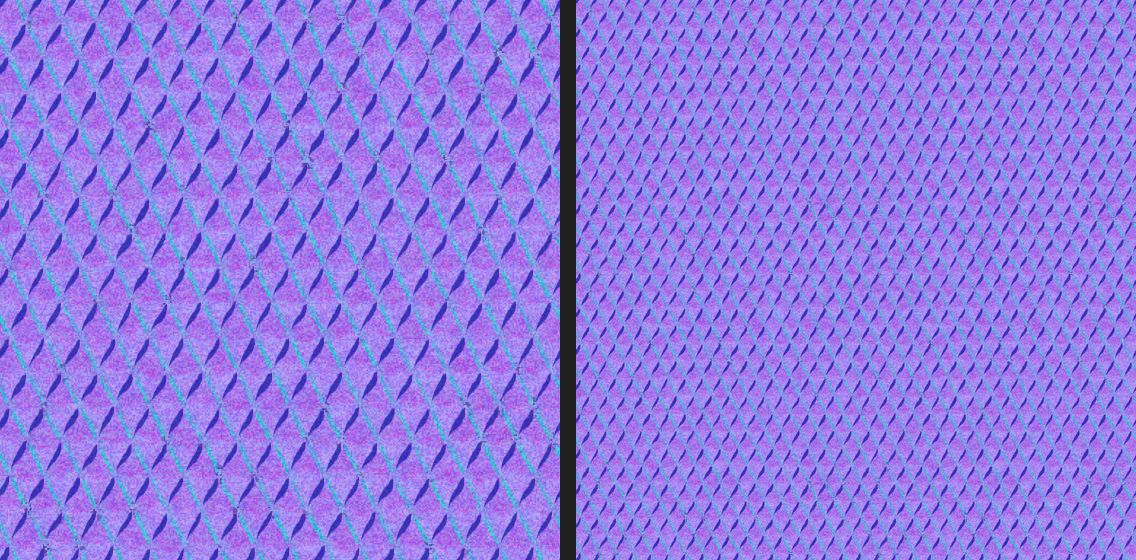
Left: one tile. Right: repeated 2 by 2.
Write a three.js fragment shader that draws this texture map.

```glsl
// Woven diamond scales as a normal map: 16 by 8 staggered rhombi, lilac to orchid,
// edged by teal bands on one diagonal and tapered indigo gaps on the other.
// Skewed lattice coordinates give the scales; wrapping value noise adds wear and grain.
varying vec2 vUv;

const vec2 REPEATS = vec2(16.0, 8.0);
const vec2 LATTICE_ORIGIN = vec2(0.27, 0.20);
const vec3 LILAC = vec3(0.665, 0.54, 0.95);
const vec3 ORCHID = vec3(0.645, 0.43, 0.91);
const vec3 PERIWINKLE = vec3(0.53, 0.59, 0.91);
const vec3 TEAL = vec3(0.25, 0.73, 0.84);
const vec3 INDIGO = vec3(0.20, 0.18, 0.70);
const vec3 SPECK = vec3(0.30, 0.24, 0.56);

float hash(vec2 p) {
  vec3 q = fract(p.xyx * vec3(0.1031, 0.1030, 0.0973));
  q += dot(q, q.yzx + 33.33);
  return fract((q.x + q.y) * q.z);
}

// Value noise with a whole number of cells, wrapping at the canvas edges.
float noise(vec2 uv, vec2 cells, float seed) {
  vec2 p = uv * cells;
  vec2 i = floor(p);
  vec2 f = fract(p);
  f = f * f * (3.0 - 2.0 * f);
  vec2 lo = mod(i, cells) + seed;
  vec2 hi = mod(i + 1.0, cells) + seed;
  return mix(mix(hash(lo), hash(vec2(hi.x, lo.y)), f.x),
             mix(hash(vec2(lo.x, hi.y)), hash(hi), f.x), f.y);
}

// Hash of a skewed lattice index, repeating with the canvas.
float latticeHash(vec2 index, float seed) {
  vec2 id = vec2(index.x + index.y, index.x - index.y) * 0.5;
  return hash(mod(id, REPEATS) * 2.0 + seed);
}

float band(float dist, float halfWidth, float soft) {
  return 1.0 - smoothstep(halfWidth - soft, halfWidth + soft, abs(dist));
}

// Scale face: orchid crown, ragged pink ridge, lilac skirt and cool rims.
vec3 scaleColor(vec2 cell, float tone, vec2 uv) {
  float height = (cell.x - cell.y) * 0.5;
  float side = (cell.x + cell.y - 1.0) * 0.5;
  float wrinkle = noise(uv, vec2(64.0, 160.0), 11.0) - 0.5;
  float blotch = noise(uv, vec2(48.0, 40.0), 23.0) - 0.5;
  float level = height + 0.10 * wrinkle + 0.12 * blotch + 0.10 * (tone - 0.5);
  float crown = smoothstep(-0.06, 0.06, level) * (1.0 - 0.7 * smoothstep(0.12, 0.42, level));
  vec3 color = mix(LILAC, ORCHID, clamp(crown * 0.85 + blotch * 0.5, 0.0, 1.0));
  float ridge = band(level - 0.02, 0.018, 0.025) * band(side, 0.16, 0.12);
  color += ridge * vec3(0.05, -0.09, -0.03);
  float rim = 1.0 - smoothstep(0.0, 0.32, cell.x + 0.2 * wrinkle);
  float corner = smoothstep(0.26, 0.48, abs(side) + 0.1 * blotch);
  color = mix(color, PERIWINKLE, clamp(rim * 0.65 + corner * 0.45, 0.0, 0.85));
  return color + wrinkle * vec3(0.03, 0.09, 0.03);
}

// Teal band fading in below each crossing; t runs down the edge.
float tealMask(float dist, float t, float variation, float rough) {
  float span = smoothstep(0.04, 0.22, t) * (1.0 - smoothstep(0.86, 0.98, t));
  float halfWidth = (0.040 + 0.018 * variation + 0.025 * rough) * span;
  return band(dist, halfWidth, 0.028) * span * (0.78 + 0.22 * variation);
}

// Indigo gap, pointed at its foot and blunt at its head; t runs up the edge.
float indigoMask(float dist, float t, float variation, float rough) {
  float span = smoothstep(0.0, 0.60, t) * (1.0 - smoothstep(0.82, 0.99, t));
  float halfWidth = (0.066 + 0.028 * variation + 0.025 * rough) * span;
  return band(dist, halfWidth, 0.030) * smoothstep(0.02, 0.25, span);
}

void main() {
  // Slightly wavering skewed lattice: x climbs to the right, y falls to the right.
  vec2 p = vUv * REPEATS - LATTICE_ORIGIN;
  p += 0.07 * (vec2(noise(vUv, vec2(24.0, 16.0), 3.0), noise(vUv, vec2(24.0, 16.0), 7.0)) - 0.5);
  vec2 skew = vec2(p.x + p.y, p.x - p.y);
  vec2 index = floor(skew);
  vec2 cell = skew - index;
  vec2 nearest = floor(skew + 0.5);
  vec2 offset = skew - nearest;

  vec3 color = scaleColor(cell, latticeHash(index, 5.0), vUv);

  // Edges, each with its own width and a gentle bow.
  float rough = noise(vUv, vec2(160.0), 31.0) - 0.5;
  float tealVariation = latticeHash(vec2(nearest.x, index.y), 17.0);
  float indigoVariation = latticeHash(vec2(index.x, nearest.y), 29.0);
  float bow = 0.035 * sin(6.2831853 * cell.x);
  float teal = tealMask(offset.x, cell.y, tealVariation, rough);
  float indigo = indigoMask(offset.y + bow, cell.x, indigoVariation, rough);
  color = mix(color, TEAL, teal);
  color = mix(color, INDIGO, indigo * 0.95);

  // Worn dark specks clustered around some crossings.
  float worn = smoothstep(0.55, 0.95, latticeHash(nearest, 41.0));
  float cluster = 1.0 - smoothstep(0.08, 0.36, length(offset));
  float speck = smoothstep(0.62, 0.80, noise(vUv, vec2(256.0), 53.0));
  color = mix(color, SPECK, 0.75 * worn * cluster * speck);

  // Fine grain, independent in each channel and calmer in the gaps.
  vec3 grain = vec3(noise(vUv, vec2(384.0), 61.0), noise(vUv, vec2(384.0), 71.0),
                    noise(vUv, vec2(384.0), 83.0)) - 0.5;
  color += grain * vec3(0.24, 0.30, 0.12) * (1.0 - 0.6 * indigo);
  gl_FragColor = vec4(clamp(color, 0.0, 1.0), 1.0);
}
```
